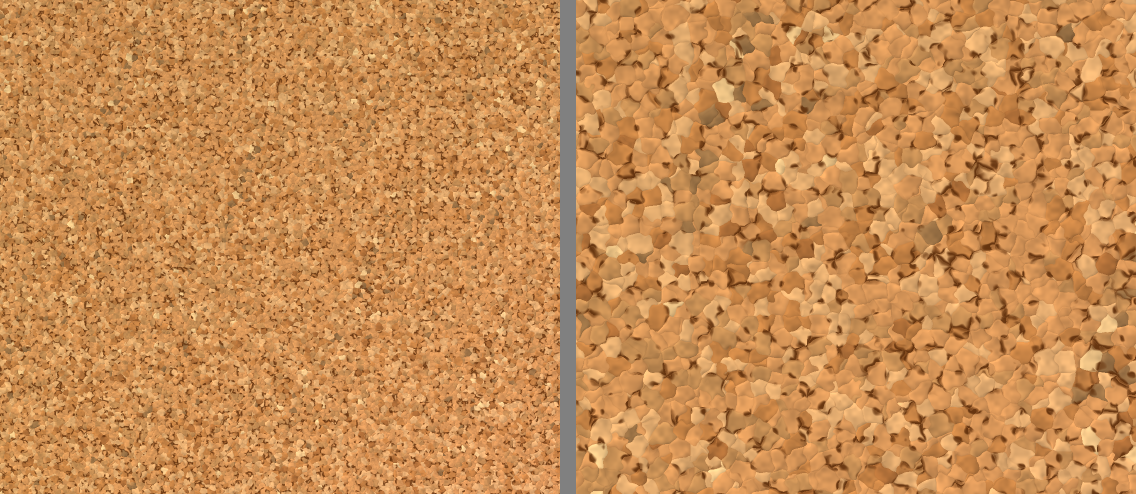
Left, the full canvas; right, a detail of the centre.
Write a Shadertoy shader that draws this texture.

```glsl
// Pressed cork board: small angular grains of mixed size, packed edge to edge.
// A weighted Voronoi diagram gives the grains; each takes a random cork tone,
// a tilted facet and lit rims, with short dark pits scattered in between.

const float GRAINS_PER_HEIGHT = 108.0;
const vec2 LIGHT_DIR = vec2(-0.6, 0.8);
const vec3 PIT = vec3(0.38, 0.19, 0.05);

float hash(vec2 p) {
    return fract(sin(dot(p, vec2(127.1, 311.7))) * 43758.5453);
}

vec2 hash2(vec2 p) {
    return vec2(hash(p), hash(p + 57.3));
}

float valueNoise(vec2 p) {
    vec2 i = floor(p);
    vec2 f = fract(p);
    f = f * f * (3.0 - 2.0 * f);
    float low = mix(hash(i), hash(i + vec2(1, 0)), f.x);
    float high = mix(hash(i + vec2(0, 1)), hash(i + vec2(1, 1)), f.x);
    return mix(low, high, f.y);
}

// Cork tones, chosen by a random pick from 0 to 1
vec3 corkTone(float pick) {
    vec3 tone = vec3(0.60, 0.44, 0.27);
    tone = mix(tone, vec3(0.68, 0.43, 0.22), step(0.008, pick));
    tone = mix(tone, vec3(0.76, 0.50, 0.265), step(0.050, pick));
    tone = mix(tone, vec3(0.76, 0.545, 0.325), step(0.200, pick));
    tone = mix(tone, vec3(0.835, 0.58, 0.345), step(0.350, pick));
    tone = mix(tone, vec3(0.88, 0.665, 0.435), step(0.750, pick));
    return mix(tone, vec3(0.94, 0.77, 0.53), step(0.985, pick));
}

// Nearest grain: its id, the offset from its centre, the distance to its
// border, and the direction towards the neighbour across that border
void findGrain(vec2 p, out vec2 id, out vec2 offset, out float border, out vec2 across) {
    vec2 cell = floor(p);
    vec2 firstCentre = cell;
    vec2 secondCentre = cell;
    float first = 1e3;
    float second = 1e3;
    id = cell;
    for (int y = -2; y <= 2; y++) {
        for (int x = -2; x <= 2; x++) {
            vec2 c = cell + vec2(x, y);
            vec2 centre = c + hash2(c);
            vec2 d = p - centre;
            float size = hash(c + 19.7);
            float power = dot(d, d) - 0.60 * size * size;
            if (power < first) {
                second = first;
                secondCentre = firstCentre;
                first = power;
                firstCentre = centre;
                id = c;
            } else if (power < second) {
                second = power;
                secondCentre = centre;
            }
        }
    }
    vec2 gap = secondCentre - firstCentre;
    float spacing = max(length(gap), 0.25);
    offset = p - firstCentre;
    border = (second - first) / (2.0 * spacing);
    across = gap / spacing;
}

vec3 cork(vec2 uv) {
    vec2 p = uv * GRAINS_PER_HEIGHT;
    vec2 warp = vec2(valueNoise(p * 1.9), valueNoise(p * 1.9 + 41.0)) - 0.5;
    vec2 id, offset, across;
    float border;
    findGrain(p + 0.5 * warp, id, offset, border, across);

    // Grain colour, tilted facet and fine speckle
    vec3 color = corkTone(hash(id + 7.1));
    float angle = 6.2832 * hash(id + 3.3);
    float tilt = dot(offset, vec2(cos(angle), sin(angle)));
    float shade = 1.01 + 0.07 * (hash(id + 11.9) - 0.5) + 0.10 * tilt;
    shade += 0.16 * (valueNoise(p * 2.7) - 0.5);

    // Soft rims lit from above left
    float lit = dot(across, LIGHT_DIR);
    shade += 0.09 * lit * (1.0 - smoothstep(0.0, 0.35, border));
    color *= shade;

    // Short pits, deepest on the shaded side
    float broken = smoothstep(0.56, 0.86, valueNoise(p * 1.5 + 83.0));
    float depth = 0.05 + broken * (0.85 - 0.40 * lit);
    float width = 0.10 + 0.24 * broken;
    float pit = 1.0 - smoothstep(0.2 * width, width, border);
    return mix(color, PIT, pit * clamp(depth, 0.0, 0.95));
}

// Uneven light: dimmer at the top, warmer and brighter at lower right
vec3 boardLight(vec2 uv) {
    float level = 1.02 - 0.045 * uv.y + 0.015 * uv.x;
    return level * mix(vec3(0.99, 1.0, 0.98), vec3(1.01, 0.995, 1.02), uv.x * (1.0 - uv.y));
}

void mainImage(out vec4 fragColor, in vec2 fragCoord) {
    // Four samples per pixel smooth the grain edges
    vec3 color = vec3(0.0);
    for (int i = 0; i < 4; i++) {
        vec2 jitter = vec2(i % 2, i / 2) * 0.5 - 0.25;
        color += 0.25 * cork((fragCoord + jitter) / iResolution.y);
    }
    fragColor = vec4(color * boardLight(fragCoord / iResolution.y), 1.0);
}
```
